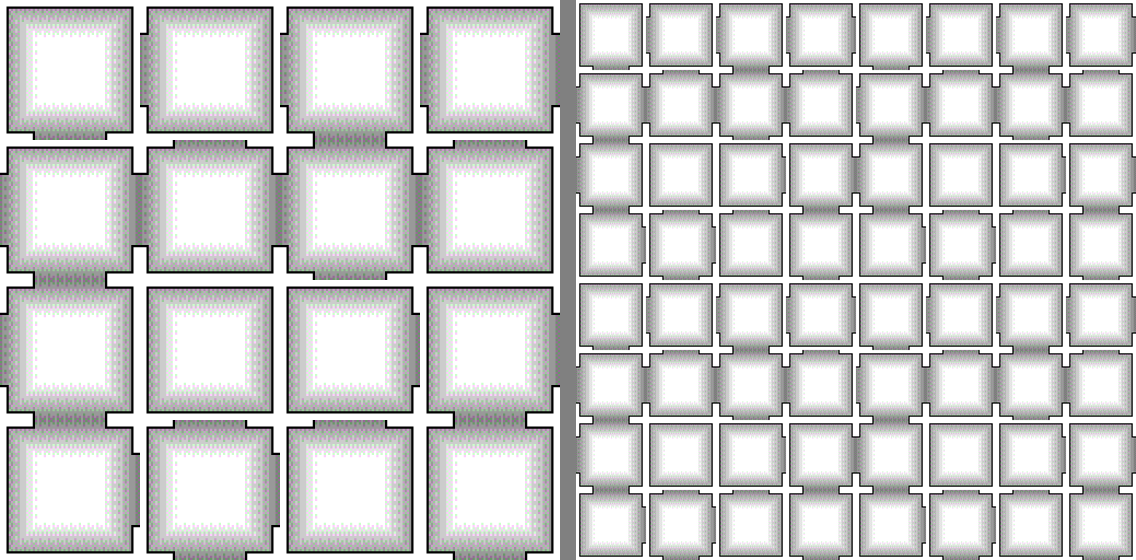
Left, the tile; right, the same tile 2 across and 2 down.
Reproduce this pattern procedurally as a Shadertoy shader.

```glsl
// A 4 by 4 sheet of outlined square rooms, one for each set of open sides.
// Each room fades from grey rim to white middle; the fade is reduced to few
// levels by a 4x4 ordered dither, with green opposed to red and blue.

#define CELLS 4              // rooms across and down
#define CELL_DOTS 64.0       // dither dots per room cell
#define BOX_HALF 29.0        // half size of a room, outline included, in dots
#define DOOR_HALF 17.0       // half width of a doorway, outline included
#define LINE_WIDTH 1.0       // outline thickness in dots
#define RIM_GREY 0.5         // tone at the cell boundary
#define FADE_DOTS 17.0       // distance over which the tone reaches white
#define TONE_STEPS 5.0       // dither steps from black to white
#define SAMPLES 4            // antialiasing samples per axis

// Open sides of each room, top row first: 1 up, 2 right, 4 down, 8 left
const int OPEN_SIDES[16] = int[16](
     4,  8, 12, 10,
    14, 11, 15,  9,
    13,  0,  2,  6,
     3,  7,  1,  5);

// Bayer threshold in 0..1, repeating every four dots
float bayerThreshold(ivec2 dot4) {
    int x = dot4.x & 3;
    int y = dot4.y & 3;
    int m = x ^ y;
    int rank = ((m & 1) << 3) | ((y & 1) << 2) | (m & 2) | (y >> 1);
    return (float(rank) + 0.5) / 16.0;
}

// Dithered fade at the dot that contains this position
vec3 ditheredFade(vec2 dots) {
    vec2 dotIndex = floor(dots);
    vec2 fromCentre = abs(mod(dotIndex + 0.5, CELL_DOTS) - 0.5 * CELL_DOTS);
    float rimDistance = 0.5 * CELL_DOTS - max(fromCentre.x, fromCentre.y);
    float tone = mix(RIM_GREY, 1.0, clamp(rimDistance / FADE_DOTS, 0.0, 1.0));
    float t = bayerThreshold(ivec2(dotIndex));
    vec3 threshold = vec3(t, 1.0 - t, t);
    return min(floor(tone * TONE_STEPS + threshold) / TONE_STEPS, 1.0);
}

// Room square joined with the doorways on its open sides
bool insideRoom(vec2 q, int sides, float inset) {
    vec2 a = abs(q);
    bool openX = (sides & (q.x > 0.0 ? 2 : 8)) != 0;
    bool openY = (sides & (q.y > 0.0 ? 1 : 4)) != 0;
    bool inBox = max(a.x, a.y) < BOX_HALF - inset;
    bool inDoorX = openX && a.y < DOOR_HALF - inset && a.x > a.y;
    bool inDoorY = openY && a.x < DOOR_HALF - inset && a.y > a.x;
    return inBox || inDoorX || inDoorY;
}

vec3 roomSheet(vec2 dots) {
    ivec2 cell = ivec2(floor(dots / CELL_DOTS)) & (CELLS - 1);
    vec2 q = mod(dots, CELL_DOTS) - 0.5 * CELL_DOTS;
    int sides = OPEN_SIDES[(CELLS - 1 - cell.y) * CELLS + cell.x];
    if (insideRoom(q, sides, LINE_WIDTH)) return ditheredFade(dots);
    return insideRoom(q, sides, 0.0) ? vec3(0.0) : vec3(1.0);
}

void mainImage(out vec4 fragColor, in vec2 fragCoord) {
    vec2 dotsPerPixel = float(CELLS) * CELL_DOTS / iResolution.xy;
    vec3 sum = vec3(0.0);

    // Average a grid of samples over the pixel to smooth all edges
    for (int j = 0; j < SAMPLES; j++) {
        for (int i = 0; i < SAMPLES; i++) {
            vec2 offset = (vec2(i, j) + 0.5) / float(SAMPLES) - 0.5;
            sum += roomSheet((fragCoord + offset) * dotsPerPixel);
        }
    }
    fragColor = vec4(sum / float(SAMPLES * SAMPLES), 1.0);
}
```
